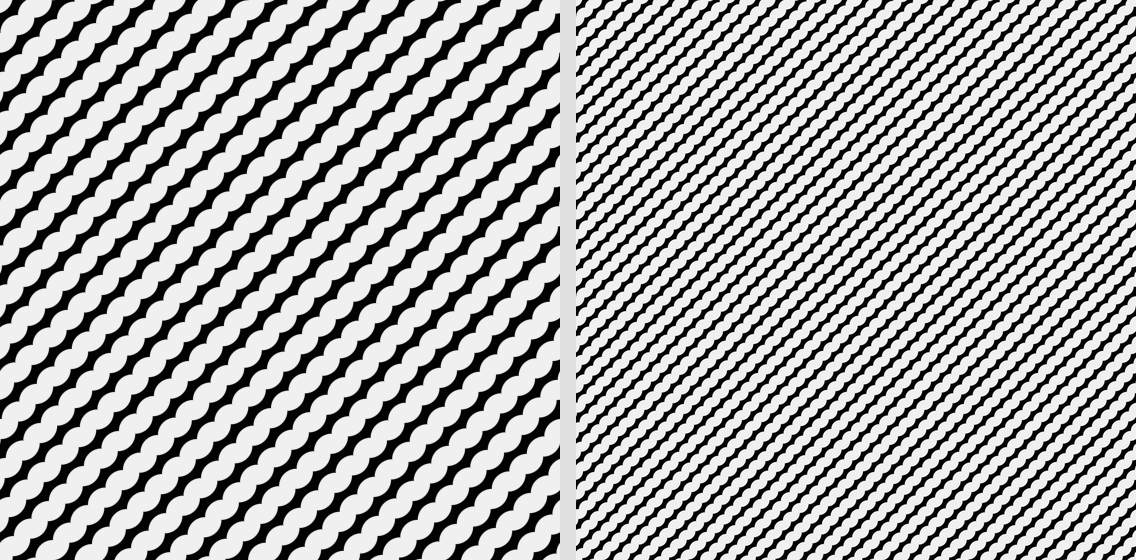
Left: one tile. Right: repeated 2 by 2.
Write a Shadertoy shader that draws this pattern.

```glsl
// Diagonal rope-like bands, pale on black, rising to the right.
// Both edges of each band are rows of quarter arcs; the two rows are
// shifted along the band. Whole counts of bands and arcs make it tile.

#define BANDS 13.0           // bands across the canvas, and down it
#define SCALLOPS 16.0        // arcs along each diagonal period
#define NECK 0.445           // cusp-to-cusp thickness, in band pitches
#define BAND_PHASE 0.987     // band centre, in band pitches
#define LOWER_CUSP 0.473     // cusp position on the lower right edge
#define UPPER_CUSP 0.083     // cusp position on the upper left edge
#define SOFTNESS 0.0014      // half width of the edge blend
#define PALE vec3(0.94)
#define DARK vec3(0.008)

const float ROOT2 = 1.41421356;

// Signed distance to one scalloped edge; side is the distance from the
// band axis towards that edge, along is counted in arcs.
float scallopEdge(float side, float along, float cusp) {
    float pitch = 1.0 / (SCALLOPS * ROOT2);
    float radius = pitch / ROOT2;
    float halfNeck = 0.5 * NECK / (BANDS * ROOT2);
    float t = (fract(along - cusp) - 0.5) * pitch;
    float d = side - halfNeck + 0.5 * pitch;
    return length(vec2(t, max(d, 0.0))) - radius;
}

void mainImage(out vec4 fragColor, in vec2 fragCoord) {
    vec2 uv = fragCoord / iResolution.xy;

    // Diagonal coordinates: across the bands and along them
    float across = BANDS * (uv.x - uv.y);
    float along = SCALLOPS * (uv.x + uv.y);
    float side = (fract(across - BAND_PHASE + 0.5) - 0.5) / (BANDS * ROOT2);

    // A band lies inside both of its edges
    float band = max(scallopEdge(side, along, LOWER_CUSP),
                     scallopEdge(-side, along, UPPER_CUSP));

    float blur = max(SOFTNESS, 0.7 / min(iResolution.x, iResolution.y));
    float cover = 1.0 - smoothstep(-blur, blur, band);
    fragColor = vec4(mix(DARK, PALE, cover), 1.0);
}
```
